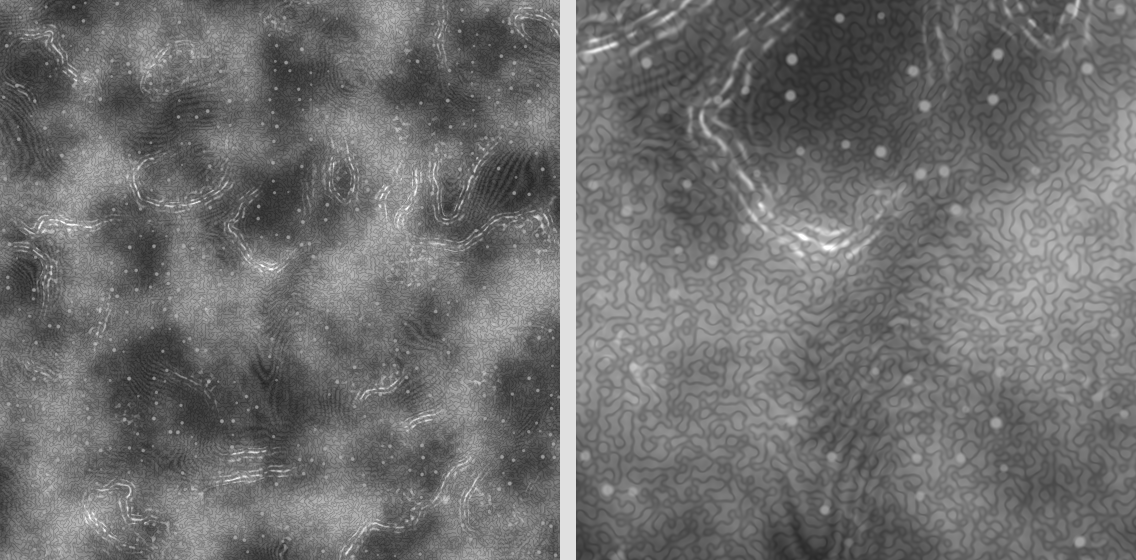
Left, the full canvas; right, a detail of the centre.
Give the GLSL for this texture, as a Shadertoy shader.

```glsl
// Grey mineral haze: soft fbm clouds over a warped flow field whose level sets
// give fine contour lines and broken, grainy bright veins. Pale specks and a
// fine crackle are scattered over everything.

const float TAU = 6.2831853;

vec2 hash22(vec2 p) {
    vec3 q = fract(p.xyx * vec3(0.1031, 0.1030, 0.0973));
    q += dot(q, q.yzx + 33.33);
    return fract((q.xx + q.yz) * q.zy);
}

float corner(vec2 cell, vec2 offset) {
    return dot(normalize(hash22(cell) * 2.0 - 0.999), offset);
}

// Gradient noise, roughly -0.7 to 0.7
float noise(vec2 p) {
    vec2 i = floor(p), f = fract(p), e = vec2(1.0, 0.0);
    vec2 u = f * f * f * (f * (f * 6.0 - 15.0) + 10.0);
    return mix(mix(corner(i, f), corner(i + e.xy, f - e.xy), u.x),
               mix(corner(i + e.yx, f - e.yx), corner(i + e.xx, f - e.xx), u.x), u.y);
}

float fbm(vec2 p) {
    float sum = 0.0, amp = 1.0;
    for (int i = 0; i < 5; i++) {
        sum += amp * noise(p);
        p = mat2(0.8, 0.6, -0.6, 0.8) * p * 2.03 + 17.3;
        amp *= 0.52;
    }
    return sum;
}

// Warped height field that steers contours and veins
float flow(vec2 p) {
    vec2 warp = vec2(noise(p * 3.0 + 7.0), noise(p * 3.0 + 31.0));
    p += 0.13 * warp;
    return noise(p * 4.5 + 3.0) + 0.3 * noise(p * 10.0 + 60.0) + 0.05 * noise(p * 27.0 + 11.0);
}

// Round pale specks, at most one per grid cell
float specks(vec2 uv) {
    vec2 p = uv * 42.0, cell = floor(p);
    vec2 pick = hash22(cell + 211.0);
    vec2 center = 0.2 + 0.6 * hash22(cell + 97.0);
    float crowd = 0.36 + 0.5 * noise(cell * 0.13 + 5.0);
    float radius = 0.09 + 0.06 * pick.y;
    float disc = 1.0 - smoothstep(radius * 0.5, radius * 1.4, length(fract(p) - center));
    return disc * step(pick.x, crowd) * (0.6 + 0.4 * pick.y);
}

void mainImage(out vec4 fragColor, in vec2 fragCoord) {
    vec2 uv = fragCoord / iResolution.y;

    // Clouds
    float haze = smoothstep(-0.65, 0.75, fbm(uv * 5.2 + 40.0));
    float shade = 0.225 + 0.42 * haze;

    // Flow height and its slope
    float h = flow(uv);
    vec2 e = vec2(0.001, 0.0);
    float slope = length(vec2(flow(uv + e.xy) - h, flow(uv + e.yx) - h)) / e.x;

    // Fine contour lines, faded where they would crowd together
    float cycles = 27.0;
    float visible = 1.0 - smoothstep(150.0, 240.0, cycles * slope);
    float patchy = smoothstep(-0.3, 0.3, noise(uv * 7.0 + 23.0));
    shade += 0.045 * sin(TAU * cycles * h) * visible * patchy * (1.1 - 0.7 * haze);

    // Broken bundles of bright strands along two levels of the field
    float d = (abs(h) - 0.2) / max(slope, 2.0) + 0.005 * noise(uv * 38.0);
    float bundle = exp(-pow(d / 0.012, 2.0));
    float strands = pow(0.5 + 0.5 * cos(TAU * d / 0.0085), 2.0);
    float present = smoothstep(-0.02, 0.32, noise(uv * 5.5 + 50.0));
    float crumbs = noise(uv * 115.0 + 9.0);
    float broken = smoothstep(-0.35, 0.35, crumbs + 0.5 * noise(uv * 45.0));
    shade += bundle * present * (0.05 + 0.42 * strands * broken);

    // Crumbly grains on the inner side of the veins
    float inner = smoothstep(0.0, 0.01, d) * (1.0 - smoothstep(0.015, 0.055, d));
    float grainy = smoothstep(0.0, 0.3, noise(uv * 7.5 + 81.0));
    shade += 0.2 * inner * grainy * smoothstep(0.05, 0.4, crumbs);

    // Fine dark crackle, strongest on the pale haze
    float crackle = abs(noise(uv * 150.0 + 3.0 * vec2(h, -h)));
    shade += (0.05 + 0.08 * haze) * (smoothstep(0.0, 0.3, crackle) - 0.62);
    shade += 0.03 * noise(uv * 230.0);

    // Specks
    shade = mix(shade, 0.72, 0.75 * specks(uv));

    fragColor = vec4(vec3(clamp(shade, 0.0, 1.0)), 1.0);
}
```
